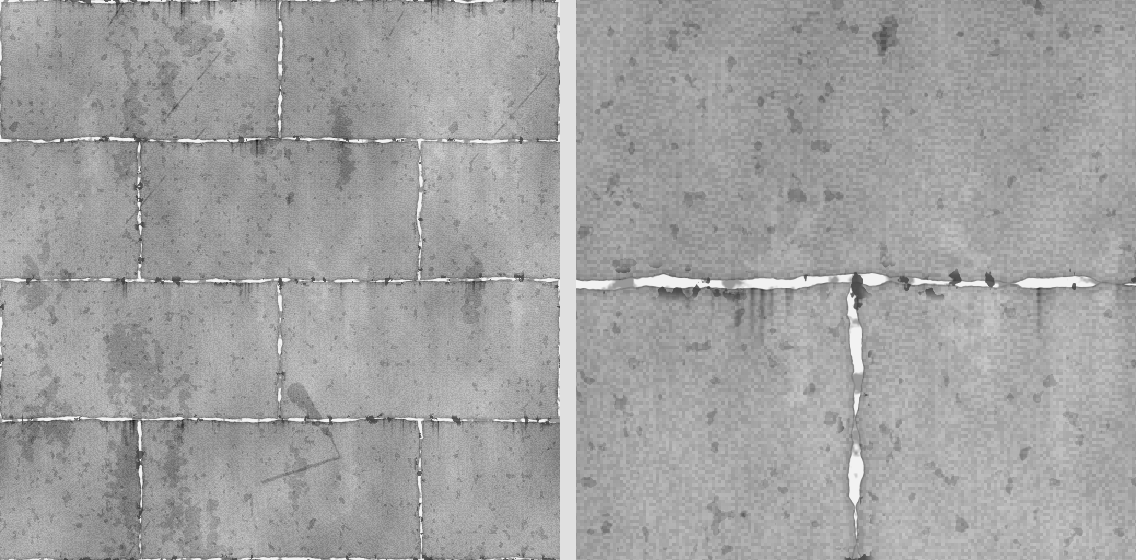
Left, the full canvas; right, a detail of the centre.
A WebGL 1 fragment shader for this texture:

```glsl
precision highp float;
// Weathered grey block wall in running bond: two blocks across, four courses down.
// Ragged pale mortar, sooty drips below each bed joint, stains, chips, scratches
// and grain are layered from wrapping value noise, so the tile repeats.

uniform vec2 u_resolution;

#define BLOCKS vec2(2.0, 4.0)
#define BASE_TONE 0.652
#define MORTAR_TONE 0.95
#define JOINT_HALF 0.0031
#define JOINT_BEND 0.010
#define CLOUD 0.26
#define GRAIN 0.105
#define STAIN 0.09
#define DRIP_LENGTH 0.055
#define CHIP_CELLS 24.0
#define SCRATCHES 5

float hash(vec2 p) {
  return fract(sin(dot(p, vec2(127.1, 311.7))) * 43758.5453);
}

// Value noise that wraps after one canvas
float noise(vec2 uv, vec2 freq, float seed) {
  vec2 p = uv * freq, i = floor(p), f = fract(p);
  f = f * f * (3.0 - 2.0 * f);
  vec2 a = mod(i, freq) + seed, b = mod(i + 1.0, freq) + seed;
  return mix(mix(hash(a), hash(vec2(b.x, a.y)), f.x),
             mix(hash(vec2(a.x, b.y)), hash(b), f.x), f.y);
}

float fbm(vec2 uv, vec2 freq, float seed) {
  float sum = 0.0, amp = 0.533;
  for (int k = 0; k < 4; k++) {
    sum += amp * noise(uv, freq, seed);
    freq *= 2.0;
    seed += 17.3;
    amp *= 0.5;
  }
  return sum;
}

// x: distance to the segment, y: position along it
vec2 segment(vec2 p, vec2 a, vec2 b) {
  vec2 pa = p - a, ba = b - a;
  float h = clamp(dot(pa, ba) / dot(ba, ba), 0.0, 1.0);
  return vec2(length(pa - ba * h), h);
}

// One ragged chip in some cells of a scatter grid
float chips(vec2 uv, float ragged) {
  vec2 p = uv * CHIP_CELLS, id = floor(p);
  vec2 centre = 0.35 + 0.3 * vec2(hash(id + 3.1), hash(id + 7.7));
  vec2 d = (fract(p) - centre) * vec2(1.2, 0.8);
  d.x -= d.y * (hash(id + 2.6) - 0.3);
  float size = hash(id + 5.3), radius = 0.24 * size * size * step(0.78, hash(id + 9.4));
  return 1.0 - smoothstep(-0.02, 0.03, length(d) + (ragged - 0.5) * 0.5 - radius + 0.05);
}

// Long thin diagonal scratches, broken up by noise
float scratches(vec2 uv, float px) {
  float mark = 0.0;
  for (int k = 0; k < SCRATCHES; k++) {
    vec2 id = vec2(float(k), 4.7);
    vec2 d = fract(uv - vec2(hash(id), hash(id + 2.3)) + 0.5) - 0.5;
    float angle = 0.85 + 0.4 * hash(id + 6.1);
    vec2 reach = vec2(cos(angle), sin(angle)) * (0.05 + 0.09 * hash(id + 8.9));
    mark = max(mark, 1.0 - smoothstep(0.0003, 0.0008 + px, segment(d, -reach, reach).x));
  }
  return mark * smoothstep(0.3, 0.55, noise(uv, vec2(60.0), 41.0));
}

// A tapering rubbed band with two thin tails
float scuff(vec2 uv, float ragged, float px) {
  vec2 p = uv + (ragged - 0.5) * 0.006;
  vec2 band = segment(p, vec2(0.53, 0.3), vec2(0.59, 0.22));
  float d = band.x - mix(0.017, 0.004, band.y);
  d = min(d, segment(p, vec2(0.59, 0.22), vec2(0.608, 0.186)).x - 0.0015);
  d = min(d, segment(p, vec2(0.47, 0.14), vec2(0.608, 0.184)).x - 0.0025);
  return (1.0 - smoothstep(-px, px, d)) * smoothstep(0.22, 0.36, ragged);
}

void main() {
  vec2 uv = gl_FragCoord.xy / u_resolution;
  float px = 1.0 / min(u_resolution.x, u_resolution.y);
  float ragged = fbm(uv, vec2(96.0), 5.0);

  // Running bond on slightly bent coordinates
  vec2 bend = vec2(fbm(uv, vec2(8.0, 18.0), 1.0), fbm(uv, vec2(12.0, 8.0), 2.0)) - 0.5;
  vec2 grid = (uv + bend * JOINT_BEND) * BLOCKS;
  float course = mod(floor(grid.y), BLOCKS.y);
  grid.x += 0.5 * mod(course + 1.0, 2.0);
  vec2 cell = fract(grid);
  vec2 block = vec2(mod(floor(grid.x), BLOCKS.x), course);
  vec2 edge = min(cell, 1.0 - cell) / BLOCKS;

  // Block face: cloudy tone, per-block shift, darker lowest course
  float tone = BASE_TONE + CLOUD * (fbm(uv, vec2(5.0, 4.0), 11.0) - 0.5);
  tone += 0.09 * (fbm(uv, vec2(36.0, 26.0), 13.0) - 0.5);
  tone += 0.03 * (hash(block + 1.9) - 0.5) - 0.06 * step(course, 0.5);
  tone += 0.11 * (fbm(uv, vec2(40.0, 3.0), 19.0) - 0.5) * smoothstep(0.0, 0.8, cell.y);

  // Hard-edged vertical stains, heavier toward the left
  float wear = 0.5 + 0.5 * cos(6.28318 * (uv.x - 0.12));
  float run = fbm(uv, vec2(13.0, 4.0), 23.0) + 0.3 * (ragged - 0.5) + 0.07 * wear;
  tone -= STAIN * smoothstep(0.66, 0.69, run);
  tone += 0.05 * (1.0 - smoothstep(0.24, 0.28, run));

  // Specks, chips, scratches and the rubbed mark
  float specks = fbm(uv, vec2(120.0, 100.0), 29.0) + 0.04 * wear;
  tone -= 0.1 * smoothstep(0.71, 0.76, specks);
  tone -= 0.13 * chips(uv, ragged);
  tone -= 0.13 * scratches(uv, px) + 0.14 * scuff(uv, ragged, px);
  tone += GRAIN * (hash(floor(uv * 512.0)) - 0.5);

  // Soot drips hanging from the bed joint above
  float below = (1.0 - cell.y) / BLOCKS.y;
  vec2 column = vec2(uv.x, (course + 0.5) / BLOCKS.y);
  float streak = noise(column, vec2(340.0, 4.0), 31.0);
  float clump = smoothstep(0.45, 0.85, fbm(column, vec2(14.0, 4.0), 37.0));
  float fade = 1.0 - smoothstep(0.0, DRIP_LENGTH * (0.2 + streak * clump), below);
  tone -= fade * (0.07 * clump + 0.42 * (0.15 + clump) * smoothstep(0.5, 1.0, streak));

  // Mortar with uneven width, shaded rim and black flecks
  vec2 width = JOINT_HALF * (0.3 + 0.7 * vec2(
    smoothstep(0.25, 0.6, fbm(uv, vec2(8.0, 40.0), 43.0)),
    smoothstep(0.25, 0.65, fbm(uv, vec2(24.0, 8.0), 47.0))));
  vec2 gap = edge - width;
  float joint = min(gap.x, gap.y) + (ragged - 0.5) * 0.0045;
  tone -= 0.05 * (1.0 - smoothstep(0.003, 0.004 + px, joint));
  tone -= 0.12 * (1.0 - smoothstep(0.0, 0.0008 + px, joint));
  float mortar = mix(0.6, MORTAR_TONE, smoothstep(0.3, 0.44, fbm(uv, vec2(80.0), 53.0)));
  tone = mix(tone, mortar, 1.0 - smoothstep(-px, 0.5 * px, joint));
  float flecks = smoothstep(0.67, 0.71, fbm(uv, vec2(100.0, 84.0), 59.0)
    + 0.12 * (noise(uv, vec2(18.0), 61.0) - 0.5));
  tone = mix(tone, 0.24, 0.8 * flecks * (1.0 - smoothstep(0.004, 0.013, min(edge.x, edge.y))));

  gl_FragColor = vec4(vec3(clamp(tone, 0.08, 0.97)), 1.0);
}
```
